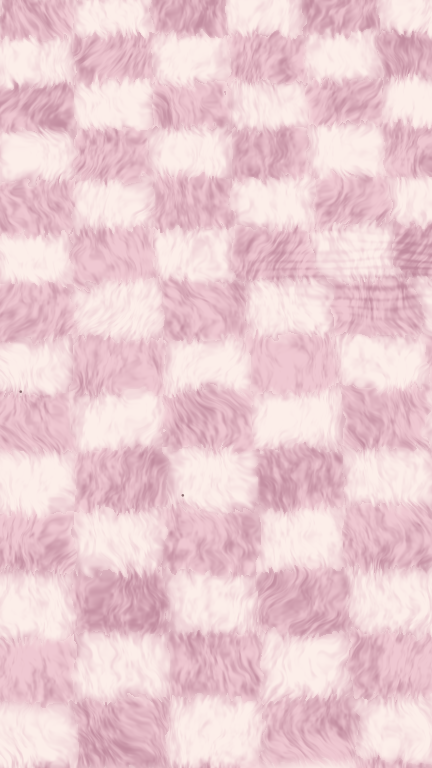
This pattern is drawn by a WebGL 2 fragment shader. Its source:

```glsl
#version 300 es
precision highp float;
// Shaggy checkerboard rug in pink and cream, its checks growing toward the viewer.

uniform vec2 u_resolution;
out vec4 fragColor;

const float PI = 3.14159265;
const float ASPECT = 0.5625;
const vec3 ROSE = vec3(0.765, 0.555, 0.63);
const vec3 BLUSH = vec3(0.938, 0.785, 0.822);
const vec3 SHELL = vec3(0.94, 0.825, 0.845);
const vec3 CREAM = vec3(0.988, 0.932, 0.914);
const vec3 SPECK = vec3(0.45, 0.32, 0.34);

float hash(vec2 p) {
    vec3 q = fract(p.xyx * vec3(0.1031, 0.1030, 0.0973));
    q += dot(q, q.yzx + 33.33);
    return fract((q.x + q.y) * q.z);
}

float noise(vec2 p) {
    vec2 i = floor(p), f = fract(p);
    f = f * f * (3.0 - 2.0 * f);
    float low = mix(hash(i), hash(i + vec2(1, 0)), f.x);
    float high = mix(hash(i + vec2(0, 1)), hash(i + vec2(1, 1)), f.x);
    return mix(low, high, f.y);
}

// Short thin tufts that lean by a given slope and bend slightly.
float tufts(vec2 p, float lean) {
    vec2 bend = vec2(noise(p * 20.0), noise(p * 18.0 + 40.0)) - 0.5;
    vec2 curl = vec2(noise(p * 60.0 + 7.0), noise(p * 55.0 + 90.0)) - 0.5;
    vec2 q = p + bend * vec2(0.034, 0.012) + curl * vec2(0.009, 0.006);
    q.x += lean * p.y;
    float coarse = noise(q * vec2(165.0, 66.0) + 200.0);
    float fine = noise(q * vec2(290.0, 115.0) + 319.0);
    float fuzz = noise(q * vec2(400.0, 210.0) + 450.0);
    return 0.48 * coarse + 0.34 * fine + 0.18 * fuzz;
}

// Slow mottling around zero, in two sizes.
float mottle(vec2 p) {
    return 0.5 * noise(p * 15.0 + 5.0) + 0.5 * noise(p * 38.0 + 70.0) - 0.5;
}

// Column and row coordinates; checks widen and lengthen downward.
vec2 checkCoords(vec2 p) {
    float down = 1.0 - p.y + 0.014 * p.x;
    float width = 0.099 + 0.015 * down + 0.0078 * smoothstep(0.345, 0.385, down);
    float firstRow = 0.0495, height = 0.0586, growth = 0.00112;
    float root = sqrt(max(height * height + 4.0 * growth * (down - firstRow), 0.0));
    return vec2((p.x - 0.0975) / width, (root - height) / (2.0 * growth));
}

// Checkerboard sign with soft flanks: 1 on pink, -1 on cream.
float checkWave(vec2 c, vec2 steepness) {
    vec2 wave = clamp(sin(PI * c) * steepness, -1.0, 1.0);
    return wave.x * wave.y;
}

// Combed horizontal grooves, strongest around one spot.
float grooves(vec2 p, vec2 center, vec2 radius) {
    vec2 d = (p - center) / radius;
    float wobble = 6.0 * noise(p * vec2(16.0, 36.0));
    float ridge = 0.5 + 0.5 * sin(p.y * 520.0 + wobble);
    return exp(-dot(d, d)) * ridge * ridge;
}

float dotMask(vec2 p, vec2 center, float radius) {
    return 1.0 - smoothstep(0.4 * radius, 1.4 * radius, length(p - center));
}

void main() {
    vec2 p = gl_FragCoord.xy / u_resolution * vec2(ASPECT, 1.0);

    // Tufts and slow drift fray the check borders.
    vec2 drift = vec2(noise(p * 16.0 + 3.0), noise(p * 18.0 + 60.0)) - 0.5;
    vec2 fray = vec2(noise(p * vec2(120.0, 75.0) + 11.0), tufts(p, 0.15)) - 0.5;
    vec2 check = checkCoords(p + drift * 0.012 + fray * vec2(0.010, 0.022));
    float pink = smoothstep(-0.90, 0.78, checkWave(check, vec2(3.0, 2.3)));
    float halo = smoothstep(-1.0, -0.1, checkWave(check, vec2(1.5, 1.25)));

    // Each check has its own lean and depth of dye.
    vec2 id = floor(check) + 25.0;
    float pile = tufts(p, (hash(id + 50.0) - 0.5) * 0.9);
    float tone = (hash(id) - 0.5) * 0.14 + 0.55 * mottle(p);
    float upperShade = 0.07 * smoothstep(0.6, 1.0, p.y);
    float comb = grooves(p, vec2(0.485, 0.645), vec2(0.13, 0.055));

    // Shade the two yarns and blend them.
    float pinkLight = 0.5 + 0.85 * (pile - 0.5) + tone - upperShade - 0.32 * comb;
    float creamLight = pile + 0.7 * tone - 0.30 * comb - 0.34 * halo;
    vec3 pinkYarn = mix(ROSE, BLUSH, smoothstep(-0.05, 0.80, pinkLight));
    vec3 creamYarn = mix(SHELL, CREAM, smoothstep(-0.15, 0.62, creamLight));
    vec3 color = mix(creamYarn, pinkYarn, pink);

    // Two stray specks of lint.
    float lint = max(dotMask(p, vec2(0.238, 0.355), 0.0018), dotMask(p, vec2(0.027, 0.490), 0.0018));
    color = mix(color, SPECK, 0.8 * lint);
    fragColor = vec4(color, 1.0);
}
```
